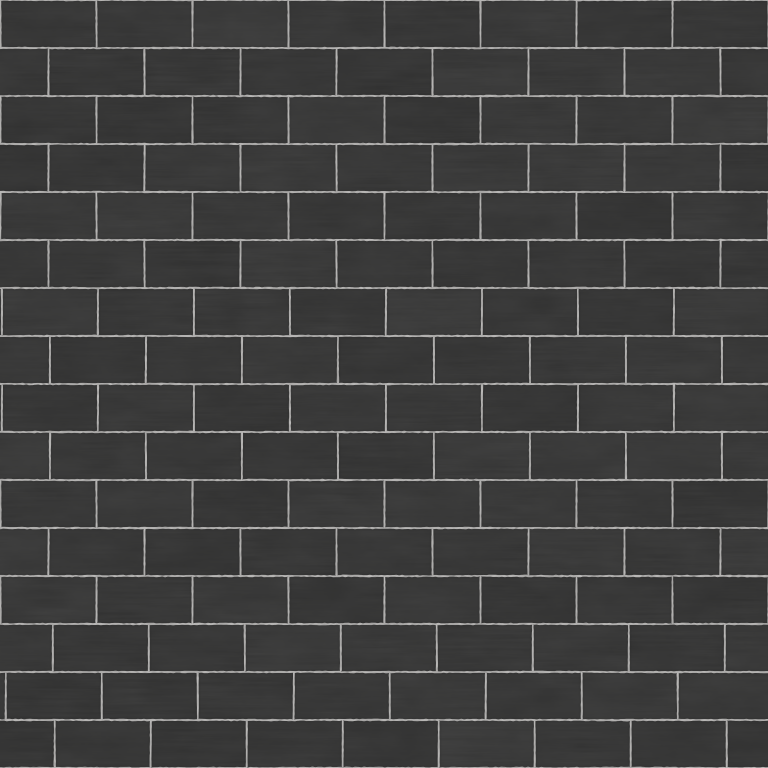
Give the GLSL for this texture, as a Shadertoy shader.

```glsl
// Dark slate-grey wall tiles in running bond with thin pale grout.
// Each tile is a slightly skewed, rough-edged box distance; its face is
// toned by a per-tile hash, soft clouds and fine horizontal brush streaks.

#define REPEATS vec2(8.0, 16.0)       // tiles across and down
#define GROUT_WIDTH 0.0025            // joint width, canvas units
#define EDGE_SKEW 0.0011              // tilt of each tile edge
#define EDGE_ROUGH 0.0009             // small chips along the edges
#define TILE_COLOR vec3(0.222, 0.222, 0.221)
#define GROUT_COLOR vec3(0.685, 0.680, 0.675)
#define TILE_VARIATION 0.020          // tone change between tiles
#define CLOUD_AMOUNT 0.034
#define STREAK_AMOUNT 0.020

float hash(vec2 p) {
    vec3 q = fract(p.xyx * vec3(0.1031, 0.1030, 0.0973));
    q += dot(q, q.yzx + 33.33);
    return fract((q.x + q.y) * q.z);
}

float noise(vec2 p) {
    vec2 i = floor(p), f = fract(p);
    f = f * f * (3.0 - 2.0 * f);
    return mix(mix(hash(i), hash(i + vec2(1, 0)), f.x),
               mix(hash(i + vec2(0, 1)), hash(i + vec2(1, 1)), f.x), f.y);
}

float fbm(vec2 p) {
    float sum = 0.0, weight = 0.5;
    for (int i = 0; i < 4; i++) {
        sum += weight * noise(p);
        p = p * 2.03 + 17.3;
        weight *= 0.5;
    }
    return sum / 0.9375;
}

// Sideways slip of a course, in tile widths; courses slip in groups.
float courseDrift(float row) {
    if (row < 3.0) return 0.07 - 0.01 * row;
    return row > 5.0 && row < 10.0 ? 0.02 : 0.005;
}

// Signed distance to the tile outline, positive in the grout.
float tileEdge(vec2 p, vec2 size, vec2 id) {
    vec2 side = step(0.0, p);
    vec2 seed = id * 3.7 + side * 41.0;
    vec2 tilt = vec2(hash(vec2(seed.x, id.y + 5.0)),
                     hash(vec2(id.x + 9.0, seed.y))) - 0.5;
    vec2 rough = vec2(noise(vec2(p.y * 260.0 + 50.0, seed.x + id.y * 7.0)),
                      noise(vec2(p.x * 260.0 + 50.0, seed.y + id.x * 7.0))) - 0.5;
    vec2 d = abs(p) - 0.5 * (size - GROUT_WIDTH);
    d += EDGE_SKEW * tilt * p.yx / size.yx;
    d += EDGE_ROUGH * rough * vec2(0.5, 1.0);
    return max(d.x, d.y);
}

// Brightness offset of the tile face.
float tileTone(vec2 p, vec2 id) {
    vec2 q = p + id * vec2(3.17, 5.31);
    float cloud = fbm(q * vec2(22.0, 45.0)) - 0.5;
    float streak = fbm(q * vec2(14.0, 330.0)) - 0.5;
    float patchy = smoothstep(0.25, 0.75, noise(q * vec2(18.0, 30.0) + 8.0));
    return TILE_VARIATION * (hash(id + 2.5) - 0.5)
         + CLOUD_AMOUNT * cloud
         + STREAK_AMOUNT * streak * (0.5 + patchy);
}

void mainImage(out vec4 fragColor, in vec2 fragCoord) {
    vec2 uv = fragCoord / iResolution.xy;
    float pixel = 1.0 / min(iResolution.x, iResolution.y);

    // Running bond: every other course moves by half a tile.
    vec2 cell = uv * REPEATS;
    float row = floor(cell.y);
    cell.x -= 0.5 * mod(row + 1.0, 2.0) + courseDrift(row);
    vec2 id = vec2(mod(floor(cell.x), REPEATS.x), row);
    vec2 size = 1.0 / REPEATS;
    vec2 p = (fract(cell) - 0.5) * size;

    // Tile face, then grout with light mottling.
    float d = tileEdge(p, size, id);
    vec3 tile = TILE_COLOR + tileTone(p, id);
    tile *= 1.0 - 0.06 * smoothstep(-0.004, 0.0, d);
    vec3 grout = GROUT_COLOR * (0.93 + 0.14 * noise(uv * 180.0));
    float groutMask = clamp(d / pixel + 0.5, 0.0, 1.0);

    fragColor = vec4(mix(tile, grout, groutMask), 1.0);
}
```
